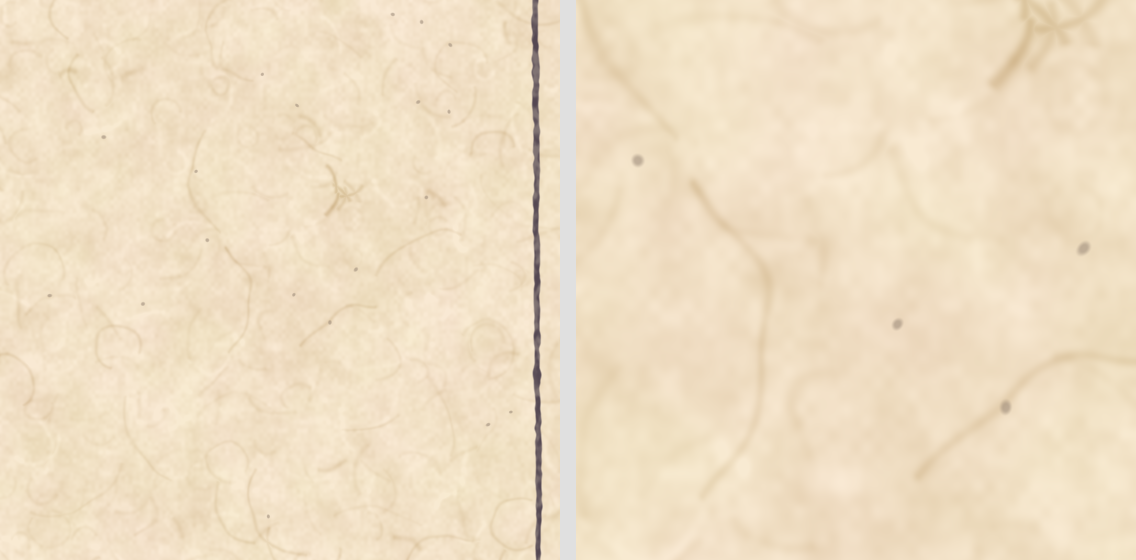
Left, the full canvas; right, a detail of the centre.
This texture is drawn by a Shadertoy shader. Its source:

```glsl
const vec3 CREAM = vec3(0.975, 0.917, 0.824);
const vec3 TAN = vec3(0.835, 0.735, 0.575);
const vec3 INK = vec3(0.33, 0.28, 0.32);
const vec3 INK_FADED = vec3(0.50, 0.45, 0.45);
const vec3 SPECK = vec3(0.62, 0.55, 0.48);

float hash(vec2 p) {
    return fract(sin(dot(p, vec2(127.1, 311.7))) * 43758.5453);
}

float noise(vec2 p) {
    vec2 i = floor(p), f = fract(p);
    f = f * f * (3.0 - 2.0 * f);
    float low = mix(hash(i), hash(i + vec2(1, 0)), f.x);
    float high = mix(hash(i + vec2(0, 1)), hash(i + vec2(1, 1)), f.x);
    return mix(low, high, f.y);
}

float fbm(vec2 p, int octaves) {
    float sum = 0.0, weight = 0.5, total = 0.0;
    for (int i = 0; i < octaves; i++) {
        sum += weight * noise(p);
        total += weight;
        weight *= 0.6;
        p = mat2(1.6, 1.2, -1.2, 1.6) * p + 7.3;
    }
    return sum / total;
}

vec2 rotate(vec2 p, float angle) {
    float c = cos(angle), s = sin(angle);
    return vec2(c * p.x - s * p.y, s * p.x + c * p.y);
}

// Distance to an arc whose middle lies at the origin
float arcDistance(vec2 p, float radius, float aperture) {
    p.y += radius;
    p.x = abs(p.x);
    vec2 tip = radius * vec2(sin(aperture), cos(aperture));
    bool inside = atan(p.x, p.y) < aperture;
    return inside ? abs(length(p) - radius) : length(p - tip);
}

// Curved fibres, one per grid cell, kept with the given probability
float fibres(vec2 uv, float cells, float width, float reach, float density, float seed) {
    vec2 p = uv * cells, base = floor(p);
    float cover = 0.0;
    for (int y = -1; y <= 1; y++) {
        for (int x = -1; x <= 1; x++) {
            vec2 cell = base + vec2(x, y);
            vec2 key = cell + seed;
            if (hash(key + 9.1) > density) continue;
            vec2 middle = cell + vec2(hash(key), hash(key + 3.7));
            float radius = mix(0.2, 1.3, pow(hash(key + 5.3), 1.5));
            float aperture = min(2.6, reach * mix(0.4, 1.0, hash(key + 6.9)) / radius);
            vec2 q = rotate(p - middle, 6.2832 * hash(key + 8.2));
            float d = arcDistance(q, radius, aperture) / cells;
            float strength = mix(0.3, 1.0, hash(key + 2.4));
            cover = max(cover, strength * exp(-d * d / (width * width)));
        }
    }
    return cover;
}

// Knot of short overlapping strokes
float tangle(vec2 p, float size) {
    float cover = 0.0;
    for (int i = 0; i < 6; i++) {
        vec2 key = vec2(float(i), 4.6);
        vec2 offset = size * (vec2(hash(key), hash(key + 1.7)) - 0.5);
        vec2 q = rotate(p - offset, 3.1416 * hash(key + 5.9));
        float d = arcDistance(q, size * 0.8, 0.5);
        cover = max(cover, mix(0.5, 1.0, hash(key + 8.1)) * exp(-d * d / 0.00002));
    }
    return cover;
}

// Sparse soft dots
float specks(vec2 uv, float cells, float radius, float density) {
    vec2 p = uv * cells, cell = floor(p);
    vec2 middle = cell + 0.3 + 0.4 * vec2(hash(cell + 1.9), hash(cell + 6.4));
    float dotShape = 1.0 - smoothstep(0.3 * radius, radius, length(p - middle) / cells);
    return dotShape * step(hash(cell + 4.8), density);
}

// Ruled line with a slight lean and ragged ink edges
float ruledLine(vec2 uv, float bottomX, float topX, float halfWidth) {
    float center = mix(bottomX, topX, uv.y) + 0.003 * (noise(vec2(uv.y * 22.0, 2.0)) - 0.5);
    float ragged = 0.003 * (noise(vec2(uv.y * 85.0, step(center, uv.x) * 9.0)) - 0.5);
    float blob = 0.002 * smoothstep(0.7, 1.0, noise(vec2(uv.y * 30.0, 14.0)));
    float d = abs(uv.x - center) - halfWidth - ragged - blob;
    return 1.0 - smoothstep(-0.002, 0.002, d);
}

void mainImage(out vec4 fragColor, in vec2 fragCoord) {
    vec2 uv = fragCoord / iResolution.xy;
    vec2 warp = vec2(noise(uv * 24.0), noise(uv * 24.0 + 31.0)) - 0.5;
    vec2 bent = uv + 0.014 * warp;

    // Mottled pulp
    float tone = 0.19;
    tone += 0.42 * (fbm(bent * vec2(17.0, 14.0), 3) - 0.5);
    tone += 0.28 * (fbm(uv * 52.0 + 12.0, 2) - 0.5);
    tone += 0.15 * (noise(uv * vec2(150.0, 130.0)) - 0.5);

    // Fibres, faint to strong
    tone += 0.20 * fibres(bent, 13.0, 0.0042, 0.7, 0.85, 17.0);
    tone += 0.30 * fibres(bent, 7.0, 0.0035, 0.75, 0.6, 53.0);
    tone -= 0.16 * fibres(bent, 11.0, 0.0050, 0.6, 0.7, 91.0);
    tone += 0.40 * fibres(bent, 9.0, 0.0055, 0.25, 0.16, 71.0);
    tone += 0.60 * tangle(bent - vec2(0.61, 0.66), 0.06);

    // Paper colour with a drift between pink and yellow
    vec3 color = mix(CREAM, TAN, clamp(tone, 0.0, 1.3));
    color += vec3(0.004, -0.006, 0.010) * 2.0 * (fbm(uv * 15.0 + 40.0, 2) - 0.5);
    color = mix(color, SPECK, 0.6 * specks(bent, 18.0, 0.005, 0.035));

    // Ink
    float fade = fbm(uv * vec2(90.0, 60.0), 2);
    vec3 ink = mix(INK, INK_FADED, smoothstep(0.25, 0.75, fade));
    color = mix(color, ink, ruledLine(uv, 0.962, 0.956, 0.0050));

    fragColor = vec4(clamp(color, 0.0, 1.0), 1.0);
}
```
